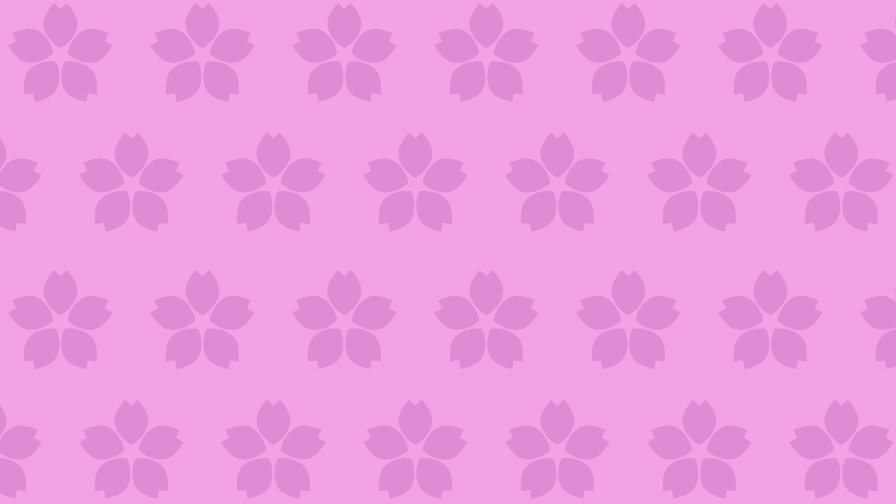
This pattern is drawn by a Shadertoy shader. Its source:

```glsl
const float TAU = 6.2831853;
const vec3 BACKGROUND = vec3(0.95, 0.64, 0.90);
const vec3 BLOSSOM = vec3(0.875, 0.548, 0.83);

// Lattice, in canvas heights
const vec2 PITCH = vec2(0.2817, 0.530);
const vec2 FIRST_CENTER = vec2(0.1199, 0.8897);
const vec2 STAGGER = vec2(0.5 * PITCH.x, -0.2572);
const float RADIUS = 0.1045;

// Petal, in flower radii
const float BASE = 0.144;
const float WIDEST = 0.62;
const float HALF_WIDTH = 0.322;

// Half width of a petal at a given distance from the flower center
float petalProfile(float y) {
    float rise = clamp((y - BASE) / (WIDEST - BASE), 0.0, 1.0);
    float taper = max(y - WIDEST, 0.0) / (1.0 - WIDEST);
    float inner = pow(1.0 - (1.0 - rise) * (1.0 - rise), 0.85);
    return HALF_WIDTH * inner - 0.2 * pow(taper, 1.7);
}

// Approximate distance to an upright petal with a notched tip
float petalDistance(vec2 p) {
    float x = abs(p.x);
    float h = 0.004;
    float slope = (petalProfile(p.y + h) - petalProfile(p.y - h)) / (2.0 * h);
    float side = (x - petalProfile(p.y)) / sqrt(1.0 + slope * slope);
    float notch = (p.y - 0.885 - 0.95 * x) / sqrt(1.0 + 0.95 * 0.95);
    return max(max(side, notch), BASE - p.y);
}

// Fold the plane into one sector holding a vertical axis
vec2 foldSectors(vec2 p, float count) {
    float sector = TAU / count;
    float angle = atan(p.x, p.y + 1e-6);
    angle = mod(angle + 0.5 * sector, sector) - 0.5 * sector;
    return length(p) * vec2(sin(angle), cos(angle));
}

vec2 repeatAround(vec2 p, vec2 center, vec2 pitch) {
    return mod(p - center + 0.5 * pitch, pitch) - 0.5 * pitch;
}

float blossomDistance(vec2 p, float radius) {
    return radius * petalDistance(foldSectors(p / radius, 5.0));
}

void mainImage(out vec4 fragColor, in vec2 fragCoord) {
    vec2 p = fragCoord / iResolution.y;
    float pixel = 1.0 / iResolution.y;

    // Two interleaved rows of blossoms
    float d = 1.0;
    for (int row = 0; row < 2; row++) {
        vec2 center = FIRST_CENTER + float(row) * STAGGER;
        d = min(d, blossomDistance(repeatAround(p, center, PITCH), RADIUS));
    }

    float coverage = 1.0 - smoothstep(-0.7 * pixel, 0.7 * pixel, d);
    fragColor = vec4(mix(BACKGROUND, BLOSSOM, coverage), 1.0);
}
```
